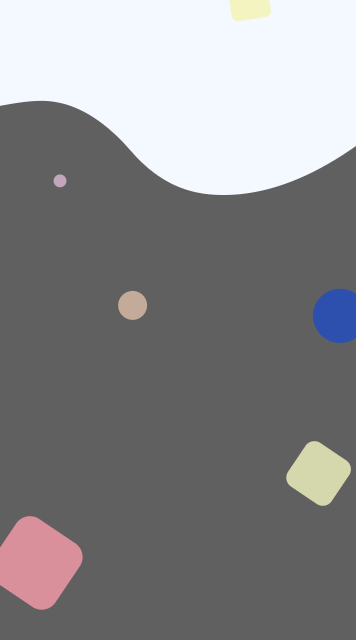
Give the GLSL for this background, as a Shadertoy shader.

```glsl
#define SLATE  vec3(0.378, 0.378, 0.378)
#define SKY    vec3(0.957, 0.973, 1.000)
#define ROSE   vec3(0.850, 0.563, 0.608)
#define OLIVE  vec3(0.837, 0.843, 0.675)
#define CREAM  vec3(0.957, 0.957, 0.757)
#define COBALT vec3(0.176, 0.314, 0.682)
#define TAN    vec3(0.765, 0.667, 0.600)
#define MAUVE  vec3(0.765, 0.647, 0.737)

// Wave knots: x, height, slope
const vec3 WAVE[5] = vec3[5](
    vec3(0.0000, 0.8346,  0.18),
    vec3(0.0651, 0.8424,  0.00),
    vec3(0.2044, 0.7643, -1.15),
    vec3(0.3490, 0.6953,  0.00),
    vec3(0.5547, 0.7708,  0.70));

// Cubic Hermite curve through the knots: height and slope
vec2 wave(float x) {
    int i = 0;
    while (i < 3 && x > WAVE[i + 1].x) i++;
    vec3 a = WAVE[i], b = WAVE[i + 1];
    float w = b.x - a.x;
    float t = (x - a.x) / w;
    float rise = b.y - a.y;
    float c1 = a.z * w;
    float c2 = 3.0 * rise - (2.0 * a.z + b.z) * w;
    float c3 = (a.z + b.z) * w - 2.0 * rise;
    return vec2(a.y + t * (c1 + t * (c2 + t * c3)),
                (c1 + t * (2.0 * c2 + t * 3.0 * c3)) / w);
}

float disc(vec2 p, vec2 center, float radius) {
    return length(p - center) - radius;
}

float roundedSquare(vec2 p, vec2 center, float halfSide, float radius, float degrees) {
    float a = radians(degrees);
    p -= center;
    p = vec2(cos(a) * p.x + sin(a) * p.y, cos(a) * p.y - sin(a) * p.x);
    vec2 q = abs(p) - halfSide + radius;
    return length(max(q, 0.0)) + min(max(q.x, q.y), 0.0) - radius;
}

// Lay a colour over the canvas with a one-pixel soft edge
void paint(inout vec3 canvas, vec3 color, float dist) {
    canvas = mix(canvas, color, clamp(0.5 - dist * iResolution.y, 0.0, 1.0));
}

void mainImage(out vec4 fragColor, in vec2 fragCoord) {
    vec2 p = fragCoord / iResolution.y;
    vec3 color = SLATE;

    // Pale area above the wave
    vec2 edge = wave(p.x);
    paint(color, SKY, (edge.x - p.y) / sqrt(1.0 + edge.y * edge.y));

    // Rounded squares
    paint(color, CREAM, roundedSquare(p, vec2(0.3893, 1.0008), 0.0310, 0.0104, 9.0));
    paint(color, OLIVE, roundedSquare(p, vec2(0.4978, 0.2602), 0.0411, 0.0169, -34.0));
    paint(color, ROSE, roundedSquare(p, vec2(0.0560, 0.1204), 0.0599, 0.0260, -34.0));

    // Discs
    paint(color, MAUVE, disc(p, vec2(0.0938, 0.7174), 0.0100));
    paint(color, TAN, disc(p, vec2(0.2072, 0.5228), 0.0226));
    paint(color, COBALT, disc(p, vec2(0.5313, 0.5065), 0.0423));

    fragColor = vec4(color, 1.0);
}
```
